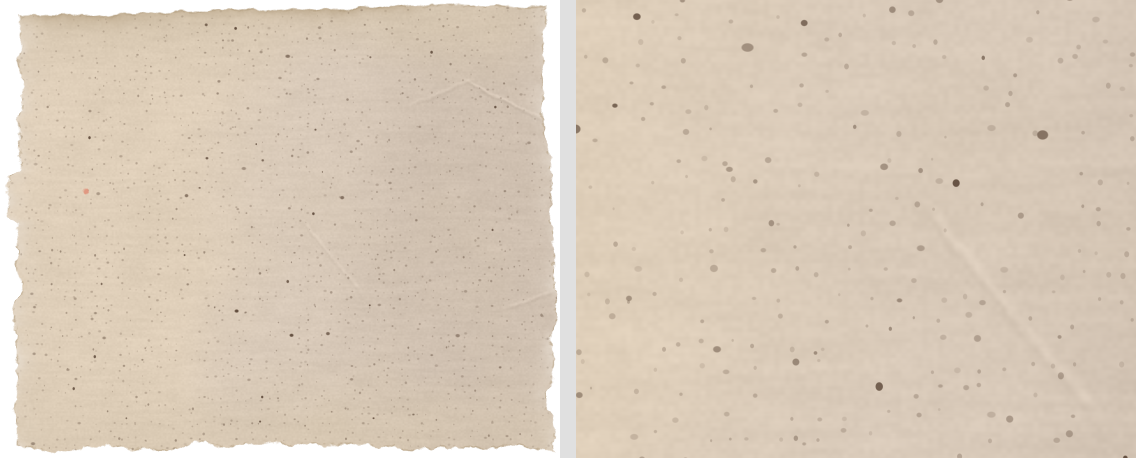
Left, the full canvas; right, a detail of the centre.
Reproduce this texture procedurally as a WebGL 2 fragment shader.

```glsl
#version 300 es
precision highp float;
// A sheet of handmade paper with torn deckle edges on a white ground.
// Noise-displaced sides give the outline; stretched noise gives the laid grain,
// hashed cells scatter the flecks, and bent line segments emboss the creases.

uniform vec2 u_resolution;
out vec4 fragColor;

const vec3 WHITE = vec3(1.0);
const vec3 CREAM = vec3(0.882, 0.818, 0.733);
const vec3 MIDTONE = vec3(0.852, 0.793, 0.728);
const vec3 COOL = vec3(0.812, 0.752, 0.690);
const vec3 AGED = vec3(0.840, 0.778, 0.690);
const vec3 PALE = vec3(0.905, 0.865, 0.815);
const vec3 STAIN = vec3(0.70, 0.62, 0.50);
const vec3 FLECK = vec3(0.36, 0.28, 0.22);
const vec3 RED_SPOT = vec3(0.88, 0.56, 0.47);
const float GRAIN = 0.034;      // strength of the horizontal fibres
const float TOOTH = 0.024;      // strength of the fine surface noise
const float TEAR = 0.022;       // depth of the ragged edge
const float CREASE = 0.045;     // relief of the folds

float hash(vec2 cell, uint seed) {
    uvec2 q = uvec2(ivec2(cell));
    uint h = q.x * 1664525u + q.y * 22695477u + seed * 747796405u;
    h = (h ^ (h >> 16)) * 2246822519u;
    h = (h ^ (h >> 13)) * 3266489917u;
    return float((h ^ (h >> 16)) >> 8) / 16777216.0;
}

float noise(vec2 p, uint seed) {
    vec2 i = floor(p), f = fract(p);
    f = f * f * (3.0 - 2.0 * f);
    return mix(mix(hash(i, seed), hash(i + vec2(1, 0), seed), f.x),
               mix(hash(i + vec2(0, 1), seed), hash(i + 1.0, seed), f.x), f.y);
}

// Fractal noise centred on zero
float fbm(vec2 p, uint seed) {
    float sum = 0.0, amp = 0.5;
    for (uint k = 0u; k < 5u; k++) {
        sum += amp * (noise(p, seed + k) - 0.5);
        p = p * 2.03 + 7.3;
        amp *= 0.55;
    }
    return sum;
}

float band(float x, float lo, float hi) {
    return smoothstep(lo - 0.008, lo + 0.008, x) - smoothstep(hi - 0.008, hi + 0.008, x);
}

// Distances to the left, right, bottom and top sides, positive inside
vec4 sideDistances(vec2 p, vec2 uv, float aspect) {
    float left = 0.045 - 0.012 * band(uv.y, -0.1, 0.27) - 0.026 * band(uv.y, 0.52, 0.62)
               - 0.016 * band(uv.y, 0.27, 0.35) + 0.042 * fbm(vec2(1.5, p.y * 9.0), 11u);
    float right = mix(0.012, 0.036, smoothstep(0.3, 0.95, uv.y))
                + 0.018 * band(uv.y, 0.1, 0.15) + 0.036 * fbm(vec2(4.5, p.y * 8.0), 21u);
    float bottom = 0.024 + 0.045 * fbm(vec2(p.x * 9.0, 2.5), 31u);
    float top = mix(0.034, 0.012, smoothstep(0.05, 0.85, uv.x))
              + 0.020 * fbm(vec2(p.x * 8.0, 6.5), 41u);
    vec4 d = vec4(p.x - left, aspect - p.x - right, p.y - bottom, 1.0 - p.y - top);
    float rag = fbm(p * 38.0, 51u);
    return d + TEAR * rag * vec4(1.0, 1.0, 0.9, 0.6);
}

// One hashed fleck per cell; chance sets how many cells are filled
float flecks(vec2 p, float cellSize, float chance, float radius, uint seed, float px) {
    vec2 cell = floor(p / cellSize);
    vec2 centre = 0.2 + 0.6 * vec2(hash(cell, seed), hash(cell, seed + 1u));
    vec2 v = (fract(p / cellSize) - centre) * cellSize;
    v.x *= mix(0.7, 1.3, hash(cell, seed + 2u));
    float r = radius * mix(0.5, 1.2, hash(cell, seed + 3u));
    float dotMask = 1.0 - smoothstep(r - px * 0.7, r + px * 0.9, length(v));
    return dotMask * step(hash(cell, seed + 4u), chance) * mix(0.4, 1.0, hash(cell, seed + 5u));
}

// Embossed fold from a to b: a light ridge beside a soft shadow
float crease(vec2 p, vec2 a, vec2 b, float width) {
    vec2 dir = normalize(b - a), v = p - a;
    float along = dot(v, dir) / length(b - a);
    float across = (dot(v, vec2(-dir.y, dir.x)) + 0.014 * fbm(p * 22.0, 61u)) / width;
    float fade = smoothstep(0.0, 0.2, along) * (1.0 - smoothstep(0.8, 1.0, along));
    return fade * (exp(-across * across) - 0.8 * exp(-(across + 1.7) * (across + 1.7)));
}

void main() {
    vec2 uv = gl_FragCoord.xy / u_resolution;
    vec2 p = gl_FragCoord.xy / u_resolution.y;
    float aspect = u_resolution.x / u_resolution.y, px = 1.0 / u_resolution.y;

    // Broad tone: cream at the left, cooler at the right, aged in patches
    float t = clamp(uv.x * 1.15 - 0.13 - 0.12 * (uv.y - 0.5) + 0.22 * fbm(p * 3.0, 71u), 0.0, 1.0);
    vec3 paper = mix(mix(CREAM, MIDTONE, smoothstep(0.2, 0.5, t)), COOL, smoothstep(0.5, 0.8, t));
    float aged = smoothstep(0.78, 0.98, uv.y) + 1.0 - smoothstep(0.04, 0.24, uv.y);
    paper = mix(paper, AGED, clamp(0.65 * aged + 0.9 * fbm(p * 4.0, 81u), 0.0, 0.8));

    // Horizontal fibres, fine tooth and folds
    float relief = GRAIN * fbm(vec2(p.x * 14.0, p.y * 125.0 + 2.0 * noise(p * 5.0, 5u)), 91u);
    relief += TOOTH * (noise(p * 260.0, 101u) - 0.5) + 0.02 * fbm(p * 24.0, 111u);
    relief += CREASE * crease(p, vec2(1.00, 0.83), vec2(1.21, 0.73), 0.0032);
    relief += CREASE * 0.6 * crease(p, vec2(0.88, 0.77), vec2(1.05, 0.83), 0.0035);
    relief += CREASE * 0.5 * crease(p, vec2(0.65, 0.53), vec2(0.80, 0.35), 0.0035);
    relief += CREASE * 0.7 * crease(p, vec2(1.09, 0.325), vec2(1.22, 0.37), 0.0035);
    paper += relief;

    // Flecks, from many faint to few dark, and one reddish spot
    paper = mix(paper, FLECK, 0.30 * flecks(p, 0.017, 0.40, 0.0018, 121u, px));
    paper = mix(paper, FLECK, 0.50 * flecks(p + 0.31, 0.031, 0.30, 0.0022, 131u, px));
    paper = mix(paper, FLECK, 0.95 * flecks(p + 0.57, 0.062, 0.17, 0.0028, 141u, px));
    float spot = length(p - vec2(0.188, 0.582)) + 0.006 * fbm(p * 90.0, 151u);
    paper = mix(paper, RED_SPOT, 0.85 * (1.0 - smoothstep(0.004, 0.0085, spot)));

    // Torn rim: stained top, pale worn fibres and broken dark fringe
    vec4 sides = sideDistances(p, uv, aspect);
    float edge = min(min(sides.x, sides.y), min(sides.z, sides.w));
    float stain = exp(-max(sides.w, 0.0) / 0.014) * (1.0 - smoothstep(0.68, 0.78, uv.x));
    paper = mix(paper, STAIN, stain * (0.65 + 0.8 * fbm(p * 12.0, 161u)));
    float worn = exp(-max(min(sides.x, sides.y), 0.0) / 0.02);
    paper = mix(paper, PALE, worn * clamp(0.45 + 1.6 * fbm(p * 18.0, 171u), 0.0, 0.9));
    float fringe = 1.0 - smoothstep(0.001, 0.006, edge);
    paper = mix(paper, STAIN, 0.6 * fringe * smoothstep(0.4, 0.75, noise(p * 120.0, 181u)));

    fragColor = vec4(mix(WHITE, paper, smoothstep(-px, px, edge)), 1.0);
}
```
